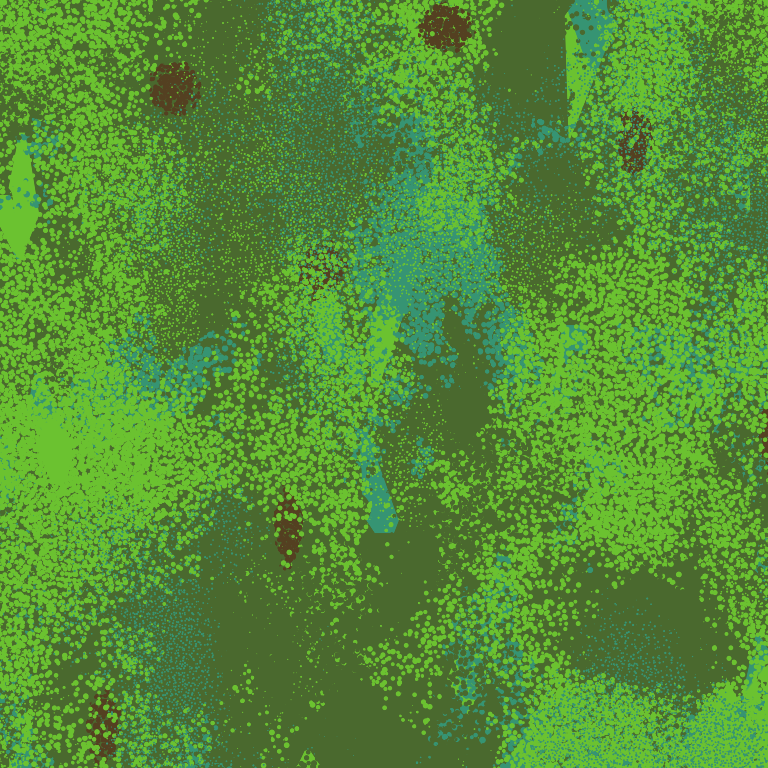
Give the GLSL for this texture, as a three.js fragment shader.

```glsl
// Mossy camouflage: sprayed green, teal and brown dots over dark green with tall torn shards.
varying vec2 vUv;

const vec3 MOSS = vec3(0.29, 0.41, 0.18);
const vec3 LIME = vec3(0.42, 0.76, 0.19);
const vec3 TEAL = vec3(0.21, 0.58, 0.45);
const vec3 BROWN = vec3(0.33, 0.25, 0.13);
const float SOFT = 0.0007; // half width of smoothed edges

vec2 hash2(vec2 p) {
  vec3 q = fract(p.xyx * vec3(0.1031, 0.1030, 0.0973));
  q += dot(q, q.yzx + 33.33);
  return fract((q.xx + q.yz) * q.zy);
}

float valueNoise(vec2 p) {
  vec2 i = floor(p), f = fract(p);
  f = f * f * (3.0 - 2.0 * f);
  float low = mix(hash2(i).x, hash2(i + vec2(1.0, 0.0)).x, f.x);
  float high = mix(hash2(i + vec2(0.0, 1.0)).x, hash2(i + 1.0).x, f.x);
  return mix(low, high, f.y);
}

float fbm(vec2 p) {
  float sum = 0.0, gain = 0.5;
  for (int i = 0; i < 4; i++) {
    sum += gain * valueNoise(p);
    p = p * 2.03 + 17.3;
    gain *= 0.52;
  }
  return sum / 0.965;
}

// Cloudy spray density, slightly stretched upward
float cloud(vec2 p, float scale, float seed, float low, float high) {
  return smoothstep(low, high, fbm(p * vec2(scale, scale * 0.75) + seed));
}

float inside(float d) {
  return 1.0 - smoothstep(-SOFT, SOFT, d);
}

// Jittered round dots; density decides how many appear
float spray(vec2 p, float cell, float radius, float density, float seed) {
  vec2 base = floor(p / cell);
  float d = 1.0;
  for (int y = -1; y <= 1; y++) {
    for (int x = -1; x <= 1; x++) {
      vec2 id = base + vec2(float(x), float(y));
      vec2 jitter = hash2(id + seed);
      vec2 pick = hash2(id + seed + 311.0);
      float size = radius * mix(0.75, 1.15, pick.y) * clamp((density - pick.x) * 9.0, 0.0, 1.0);
      float away = length(p - (id + jitter) * cell) - size;
      if (size > 0.0003) d = min(d, away);
    }
  }
  return inside(d);
}

// Piecewise linear bulge with its peak at the knee
float wedge(float t, float knee) {
  return min((1.0 + t) / (1.0 + knee), (1.0 - t) / (1.0 - knee));
}

// Slanted kite with clipped ends and one round bite
float shardDistance(vec2 q, vec2 size, vec2 shape, vec2 knees) {
  q.x -= q.y * (shape.x - 0.5) * 0.6;
  float t = q.y / size.y;
  float side = max(q.x - size.x * wedge(t, knees.x), -q.x - size.x * wedge(t, knees.y));
  float clipped = max(side, abs(q.y) - size.y * mix(0.65, 1.0, shape.y));
  vec2 bite = vec2(sign(shape.y - 0.5) * size.x * 1.35, size.y * (knees.x + 0.2));
  return max(clipped, size.x * 0.9 - length(q - bite));
}

// Scattered shards, each split between teal and lime
vec3 paintShards(vec3 color, vec2 p) {
  vec2 grid = vec2(6.0, 4.0);
  vec2 base = floor(p * grid);
  for (int y = -1; y <= 1; y++) {
    for (int x = -1; x <= 1; x++) {
      vec2 id = base + vec2(float(x), float(y));
      vec2 place = hash2(id + 41.0), shape = hash2(id + 83.0);
      vec2 knees = hash2(id + 127.0) * 1.2 - 0.6, kind = hash2(id + 199.0);
      vec2 q = p - (id + place) / grid;
      vec2 size = mix(vec2(0.018, 0.055), vec2(0.038, 0.125), vec2(shape.y, kind.y));
      float mask = inside(shardDistance(q, size, shape, knees)) * step(kind.x, 0.78);
      float split = q.x * (shape.x - 0.3) * 2.0 + q.y * (kind.y - 0.5) + (place.x - 0.5) * 0.03;
      color = mix(color, mix(TEAL, LIME, inside(split)), mask);
    }
  }
  return color;
}

// Density of a few compact oval stains
float stains(vec2 p) {
  vec2 base = floor(p * 3.0);
  float density = 0.0;
  for (int y = -1; y <= 1; y++) {
    for (int x = -1; x <= 1; x++) {
      vec2 id = base + vec2(float(x), float(y));
      vec2 pick = hash2(id + 271.0);
      vec2 q = p - (id + hash2(id + 233.0)) / 3.0;
      float reach = length(q / mix(vec2(0.045, 0.03), vec2(0.02, 0.06), pick.y));
      density = max(density, (1.0 - smoothstep(0.5, 1.1, reach)) * step(pick.x, 0.6));
    }
  }
  return density;
}

void main() {
  vec2 p = vUv;
  vec3 color = paintShards(MOSS, p);
  // Broad sprays, with moss eating back into the lighter paint
  color = mix(color, TEAL, spray(p, 0.0055, 0.0038, cloud(p, 8.0, 61.0, 0.56, 0.74), 11.0));
  color = mix(color, LIME, spray(p, 0.0056, 0.0034, cloud(p, 7.0, 5.0, 0.37, 0.76), 23.0));
  color = mix(color, MOSS, spray(p, 0.0056, 0.0036, cloud(p, 6.0, 97.0, 0.42, 0.74), 37.0));
  color = mix(color, BROWN, spray(p, 0.0045, 0.0034, stains(p), 53.0));
  color = mix(color, LIME, spray(p, 0.0058, 0.0033, cloud(p, 7.0, 143.0, 0.36, 0.74), 71.0));
  // Fine mist
  color = mix(color, TEAL, spray(p, 0.0042, 0.0013, cloud(p, 5.0, 181.0, 0.45, 0.8), 89.0));
  color = mix(color, LIME, spray(p, 0.0040, 0.0013, cloud(p, 6.0, 213.0, 0.36, 0.85), 107.0));
  gl_FragColor = vec4(color, 1.0);
}
```
